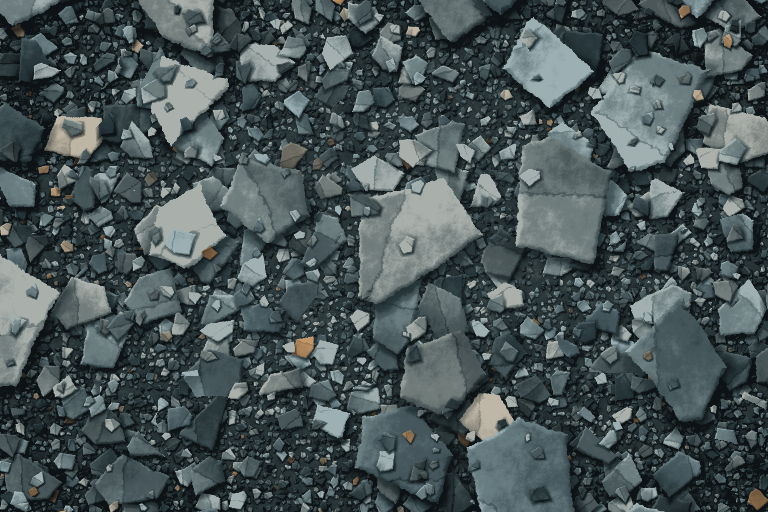
Reproduce this texture procedurally as a WebGL 1 fragment shader.

```glsl
precision highp float;
// Broken slate shards and slabs strewn over dark gravel, with a few ochre stones.
uniform vec2 u_resolution;

// Tone ramp, darkest to lightest
const vec3 SHADOW = vec3(0.05, 0.07, 0.08);
const vec3 DEEP   = vec3(0.16, 0.21, 0.22);
const vec3 SLATE  = vec3(0.29, 0.34, 0.35);
const vec3 GREY   = vec3(0.44, 0.49, 0.49);
const vec3 PALE   = vec3(0.66, 0.69, 0.68);
const vec3 SAND   = vec3(0.74, 0.66, 0.56);
const vec3 OCHRE  = vec3(0.68, 0.49, 0.30);
const vec3 BLUE_TINT = vec3(0.92, 1.0, 1.04);

// Stone sizes as fractions of canvas height
const float GRAIN_CELL  = 0.013;
const float PEBBLE_CELL = 0.026;
const float CHIP_CELL   = 0.056;
const float SHARD_CELL  = 0.115;
const float SLAB_CELL   = 0.245;

const vec2  LIGHT = vec2(-0.5, 0.866);
const float SHADOW_DEPTH = 0.78;
const float EXPOSURE = 0.07;
const float VIGNETTE = 0.42;
const float TAU = 6.2831853;

vec4 hash4(vec2 p) {
  vec4 k = vec4(dot(p, vec2(127.1, 311.7)), dot(p, vec2(269.5, 183.3)),
                dot(p, vec2(419.2, 371.9)), dot(p, vec2(97.3, 157.1)));
  return fract(sin(k) * 43758.545);
}

// Layered, turned and warped sines, roughly -1 to 1
float roughness(vec2 p) {
  float sum = 0.0, amp = 0.42;
  for (int i = 0; i < 6; i++) {
    p = mat2(0.8, 0.6, -0.6, 0.8) * p * 2.03 + 1.7;
    sum += amp * sin(p.x + 1.6 * sin(p.y * 0.83)) * sin(p.y + 1.3 * sin(p.x * 0.71));
    amp *= 0.8;
  }
  return sum;
}

// Irregular five-sided stone: x = signed distance, yz = normal of nearest side
vec3 stone(vec2 q, vec2 id, float radius, vec4 h) {
  vec3 best = vec3(-1.0, 0.0, 1.0);
  float axis = h.y * TAU, slim = mix(0.4, 0.95, h.x);
  for (int k = 0; k < 5; k++) {
    vec4 side = hash4(id + float(k) * 7.31);
    float a = h.z * TAU + (float(k) + 0.65 * (side.x - 0.5)) * TAU / 5.0;
    vec2 n = vec2(cos(a), sin(a));
    float reach = radius * mix(0.6, 1.05, side.y) * mix(slim, 1.0, abs(cos(a - axis)));
    float d = dot(q, n) - reach;
    if (d > best.x) best = vec3(d, n);
  }
  return best;
}

// Paints one size of stone over the surface: x = tone, y = warmth, z = blueness
vec3 scatter(vec3 surface, vec2 p, float cell, float density, vec2 tones, float warmShare, float seed) {
  float px = 1.0 / u_resolution.y;
  float grit = roughness(p * 14.0 + seed);
  float ragged = roughness(p * 1.6 / cell + seed);
  for (int j = -1; j <= 1; j++) {
    for (int i = -1; i <= 1; i++) {
      vec2 id = floor(p / cell) + vec2(float(i), float(j));
      vec4 h = hash4(id + seed);
      if (h.x > density) continue;
      vec4 look = hash4(id + seed + 53.7);
      vec2 q = p - (id + 0.5 + 0.6 * (h.yz - 0.5)) * cell;
      float radius = cell * mix(0.32, 0.58, h.w);
      vec3 s = stone(q, id + seed, radius, look.wzyx);
      float d = s.x + ragged * cell * 0.03;

      // Cast shadow, stronger away from the light
      float away = 0.5 - 0.5 * dot(q, LIGHT) / (length(q) + 0.001);
      float shade = 1.0 - smoothstep(0.0, cell * 0.13 + px, d);
      surface.x *= 1.0 - SHADOW_DEPTH * shade * away;

      // Face: tilt, mottling, a split layer and bevelled edges
      float turn = look.y * TAU;
      vec2 grain = vec2(cos(turn), sin(turn));
      float tone = mix(tones.x, tones.y, look.x);
      tone += 0.1 * dot(q, grain) / radius + 0.1 * grit;
      float split = dot(q, grain.yx) + ragged * cell * 0.05 - radius * (look.z - 0.35);
      tone += 0.1 * smoothstep(-px, px, split);
      tone -= 0.16 * (1.0 - smoothstep(0.0, cell * 0.012 + px, abs(split)));
      float facing = dot(s.yz, LIGHT);
      float bevel = smoothstep(-cell * 0.04 - px, 0.0, d);
      tone += bevel * (facing > 0.0 ? 0.2 : 0.34) * facing;

      float warm = step(1.0 - warmShare, look.w) * mix(0.4, 0.9, look.z);
      float cover = 1.0 - smoothstep(-px * 0.6, px * 0.6, d);
      surface = mix(surface, vec3(tone, warm, look.z), cover);
    }
  }
  return surface;
}

vec3 toneRamp(float t) {
  vec3 c = mix(SHADOW, DEEP, smoothstep(0.06, 0.3, t));
  c = mix(c, SLATE, smoothstep(0.3, 0.52, t));
  c = mix(c, GREY, smoothstep(0.52, 0.73, t));
  return mix(c, PALE, smoothstep(0.73, 0.92, t));
}

void main() {
  vec2 p = gl_FragCoord.xy / u_resolution.y;
  vec2 fromCentre = gl_FragCoord.xy / u_resolution - 0.5;
  float patchy = 0.2 * sin(p.x * 7.0 + 2.0 * sin(p.y * 5.0)) * sin(p.y * 8.0 + 1.0);

  // Gravel bed, then ever larger stones, then loose bits on top
  vec3 s = vec3(0.28 + 0.14 * roughness(p * 24.0), 0.0, 0.2);
  s = scatter(s, p, GRAIN_CELL, 0.85, vec2(0.15, 0.82), 0.02, 3.0);
  s = scatter(s, p + 0.007, PEBBLE_CELL, 0.52, vec2(0.2, 0.88), 0.04, 17.0);
  s = scatter(s, p, CHIP_CELL, 0.5 + patchy, vec2(0.25, 0.92), 0.04, 31.0);
  s = scatter(s, p, SHARD_CELL, 0.62 + patchy, vec2(0.34, 0.92), 0.02, 47.0);
  s = scatter(s, p + 0.05, SLAB_CELL, 0.54, vec2(0.46, 0.98), 0.0, 71.0);
  s = scatter(s, p, CHIP_CELL, 0.13 + 0.5 * patchy, vec2(0.25, 0.95), 0.05, 83.0);
  s = scatter(s, p, PEBBLE_CELL, 0.07 + 0.4 * patchy, vec2(0.3, 0.98), 0.1, 89.0);

  float tone = s.x + EXPOSURE - VIGNETTE * dot(fromCentre, fromCentre);
  vec3 colour = toneRamp(tone) * mix(vec3(1.02, 1.0, 0.98), BLUE_TINT, s.z);
  vec3 earth = mix(SAND, OCHRE, s.z) * clamp(0.25 + tone, 0.1, 1.15);
  gl_FragColor = vec4(mix(colour, earth, s.y), 1.0);
}
```
